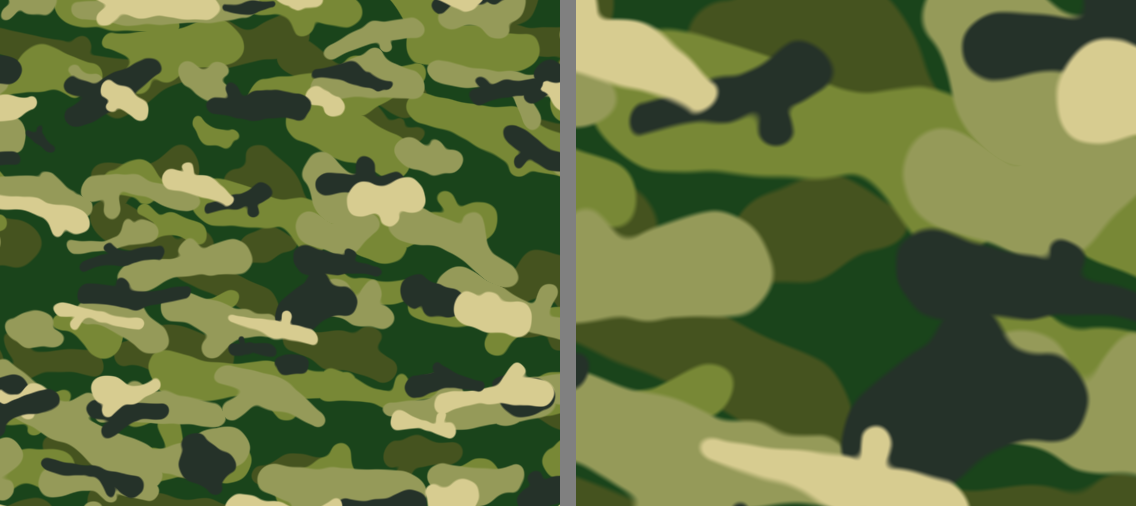
Left, the full canvas; right, a detail of the centre.
Reproduce this pattern procedurally as a WebGL 2 fragment shader.

```glsl
#version 300 es
precision highp float;

uniform vec2 u_resolution;
out vec4 fragColor;

vec4 hash4(vec2 p) {
    vec4 q = fract(p.xyxy * vec4(0.1031, 0.1030, 0.0973, 0.1099));
    q += dot(q, q.wzxy + 33.33);
    return fract((q.xxyz + q.yzzw) * q.zywx);
}

float cornerSlope(vec2 corner, vec2 offset) {
    float angle = 6.2832 * hash4(corner).x;
    return dot(vec2(cos(angle), sin(angle)), offset);
}

float gradientNoise(vec2 p) {
    vec2 i = floor(p), f = p - i;
    vec2 u = f * f * f * (f * (f * 6.0 - 15.0) + 10.0);
    vec2 e = vec2(1.0, 0.0);
    return mix(mix(cornerSlope(i, f), cornerSlope(i + e.xy, f - e.xy), u.x),
               mix(cornerSlope(i + e.yx, f - e.yx), cornerSlope(i + e.xx, f - e.xx), u.x), u.y);
}

vec2 wobble(vec2 p) {
    return vec2(gradientNoise(p), gradientNoise(p + 41.5));
}

float smoothMin(float a, float b, float k) {
    float h = max(k - abs(a - b), 0.0) / k;
    return min(a, b) - 0.25 * k * h * h;
}

// Capsule whose radius swells or shrinks along its length
float limb(vec2 p, vec2 a, vec2 b, float radiusA, float radiusB) {
    vec2 ab = b - a;
    float t = clamp(dot(p - a, ab) / dot(ab, ab), 0.0, 1.0);
    return length(p - a - ab * t) - mix(radiusA, radiusB, smoothstep(0.0, 1.0, t));
}

// Bent, lumpy patch: two limbs on a spine plus one slanted side lobe
float patchDistance(vec2 p, vec2 id) {
    vec4 pose = hash4(id + 17.3);
    vec4 bend = hash4(id + 57.9) * 2.0 - 1.0;
    vec3 radius = mix(vec3(0.013), vec3(0.039), hash4(id + 91.7).xyz);

    float scale = mix(0.6, 1.35, pose.w);
    float angle = mix(-0.65, 0.45, 0.5 * (pose.x + pose.y));
    vec2 along = vec2(cos(angle), sin(angle));
    p = vec2(dot(p, along), dot(p, vec2(-along.y, along.x))) / scale;

    float reach = mix(0.03, 0.15, pose.z);
    vec2 left = vec2(-reach, 0.035 * bend.x);
    vec2 right = vec2(reach, 0.035 * bend.y);
    float d = smoothMin(limb(p, left, vec2(0.0), radius.x, radius.y),
                        limb(p, vec2(0.0), right, radius.y, radius.z), 0.02);

    vec2 root = vec2(0.6 * reach * bend.z, 0.0);
    vec2 tip = root + min(reach, 0.055) * vec2(1.2 * bend.w, 0.75 * sign(bend.x * bend.w));
    return scale * smoothMin(d, limb(p, root, tip, 0.014, 0.018), 0.012);
}

// Nearest patch on a skewed, jittered lattice
float scatter(vec2 p, float size, float cellArea, float seed) {
    p = p / size + seed * vec2(3.17, 5.43);
    p += 0.02 * wobble(p * 8.0) + 0.004 * wobble(p * 25.0);

    vec2 cell = sqrt(cellArea) * vec2(1.32, 0.76);
    vec2 q = p / cell;
    q.x += 0.37 * q.y;
    vec2 base = floor(q);
    float d = 1.0;
    for (int y = -1; y <= 1; y++) {
        for (int x = -1; x <= 1; x++) {
            vec2 id = base + vec2(x, y);
            vec2 offset = q - id - mix(vec2(0.2), vec2(0.8), hash4(id + seed).xy);
            offset.x -= 0.37 * offset.y;
            d = min(d, patchDistance(offset * cell, id + 7.0 * seed));
        }
    }
    return d * size;
}

void paint(inout vec3 color, vec3 ink, float d) {
    float edge = 1.1 / 512.0;
    color = mix(ink, color, smoothstep(-edge, edge, d));
}

void main() {
    vec2 p = gl_FragCoord.xy / u_resolution.x;

    vec3 forest = vec3(0.10, 0.265, 0.105);
    vec3 olive = vec3(0.27, 0.325, 0.12);
    vec3 moss = vec3(0.47, 0.535, 0.21);
    vec3 khaki = vec3(0.585, 0.605, 0.35);
    vec3 charcoal = vec3(0.145, 0.195, 0.16);
    vec3 cream = vec3(0.845, 0.80, 0.565);

    // Large dark patches first, small accents last
    vec3 color = forest;
    paint(color, olive, scatter(p, 1.1, 0.042, 1.0));
    paint(color, moss, scatter(p, 0.9, 0.044, 2.0));
    paint(color, khaki, scatter(p, 0.9, 0.040, 3.0));
    paint(color, charcoal, scatter(p, 0.75, 0.112, 4.0));
    paint(color, cream, scatter(p, 0.68, 0.126, 5.0));
    paint(color, charcoal, scatter(p, 0.5, 0.38, 6.0));

    fragColor = vec4(color, 1.0);
}
```
